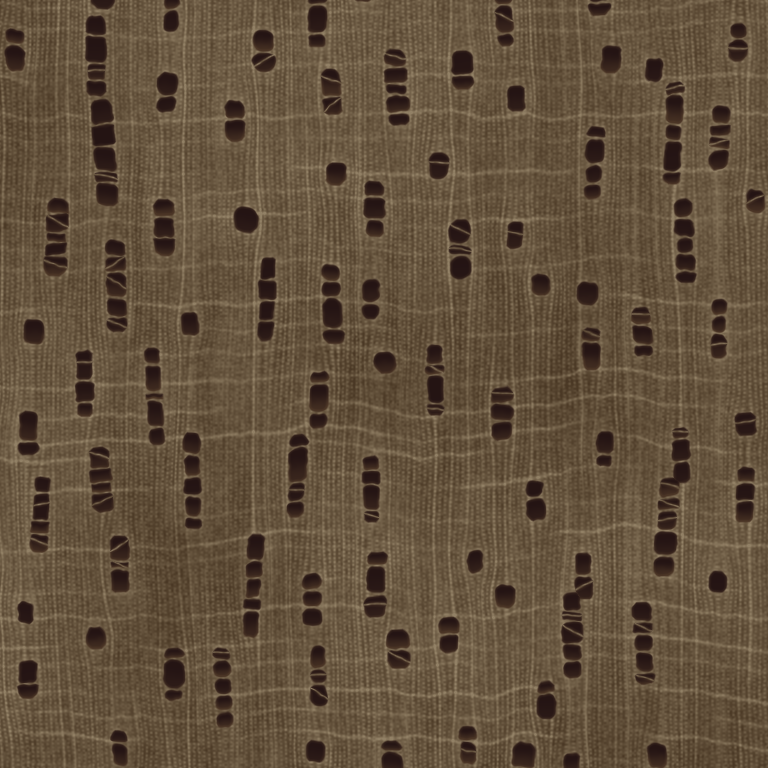
Give the GLSL for this texture, as a Shadertoy shader.

```glsl
// Cross section of hardwood: dark chains of vessels stacked vertically in brown tissue.
// Fine beaded fibre files and pale rays run upward and bend around the vessels,
// while thin broken bands of pale tissue cross them from side to side.

const vec3 WOOD_DARK  = vec3(0.325, 0.255, 0.175);
const vec3 WOOD_LIGHT = vec3(0.550, 0.482, 0.378);
const vec3 PORE_DEEP  = vec3(0.140, 0.078, 0.076);
const vec3 PORE_WARM  = vec3(0.290, 0.205, 0.145);
const vec2 PORE_GRID  = vec2(11.0, 8.0);   // vessel chains across and up
const float PORE_SHARE = 0.90;             // share of grid cells holding a chain
const int MAX_VESSELS = 5;
const float EDGE_BLUR = 0.0015;
const float FILE_FREQ = 145.0;             // fibre files across the canvas
const float BEAD_FREQ = 190.0;             // cells along one file
const float RAY_FREQ  = 42.0;
const float BAND_FREQ = 29.0;
const float TAU = 6.2831853;

float hash(vec2 p) {
    vec3 q = fract(p.xyx * vec3(0.1031, 0.1030, 0.0973));
    q += dot(q, q.yzx + 33.33);
    return fract((q.x + q.y) * q.z);
}

float noise(vec2 p) {
    vec2 i = floor(p), f = fract(p);
    f = f * f * (3.0 - 2.0 * f);
    vec2 e = vec2(0.0, 1.0);
    return mix(mix(hash(i), hash(i + e.yx), f.x),
               mix(hash(i + e.xy), hash(i + e.yy), f.x), f.y);
}

float roundBox(vec2 p, vec2 halfSize, float r) {
    vec2 q = abs(p) - halfSize + r;
    return length(max(q, 0.0)) + min(max(q.x, q.y), 0.0) - r;
}

// Irregularly spaced pale lines, fading in and out along their length
float strands(float across, float along, float width, float seed) {
    float id = floor(across);
    float centre = 0.25 + 0.5 * hash(vec2(id, seed));
    float strength = 0.3 + 0.7 * hash(vec2(id, seed + 7.0));
    float fade = smoothstep(0.10, 0.65, noise(vec2(along, id * 3.7 + seed)));
    float d = (fract(across) - centre) / width;
    return exp(-d * d) * strength * fade;
}

// Height of the k-th cross wall in a chain, from -0.5 to 0.5
float wallHeight(vec2 cell, int k, int count) {
    float shift = (k == 0 || k == count) ? 0.0 : 0.75 * (hash(cell * 3.0 + float(k) * 7.0) - 0.5);
    return (float(k) + shift) / float(count) - 0.5;
}

// Returns distance to the nearest vessel, its warm shade, and the sideways push on fibres
vec3 vessels(vec2 p) {
    float nearest = 1.0, shade = 0.0, push = 0.0;
    float column = floor(p.x * PORE_GRID.x);
    for (int i = -1; i <= 1; i++) {
        float cx = column + float(i);
        float stagger = hash(vec2(cx + 40.0, 91.0));
        float row = floor(p.y * PORE_GRID.y + stagger);
        for (int j = -1; j <= 1; j++) {
            vec2 place = vec2(cx, row + float(j));
            vec2 cell = place + 40.0;
            if (hash(cell + 3.1) > PORE_SHARE) continue;
            vec2 jitter = vec2(hash(cell + 11.0), hash(cell + 23.0)) - 0.5;
            vec2 centre = (place + 0.5 + jitter * vec2(0.65, 0.5) - vec2(0.0, stagger)) / PORE_GRID;
            int count = 1 + int(float(MAX_VESSELS) * hash(cell + 37.0));
            float n = float(count);
            float width = mix(0.0112, 0.0160, hash(cell + 41.0));
            float span = 0.012 + n * mix(0.018, 0.026, hash(cell + 43.0));
            float beading = mix(0.35, 0.9, hash(cell + 53.0));
            float wall = mix(0.0016, 0.0032, hash(cell + 59.0));
            vec2 c = p - centre;
            vec2 g = c / vec2(0.021, 0.55 * span + 0.012);
            push += 0.012 * g.x * exp(-dot(g, g));
            c.x -= (hash(cell + 47.0) - 0.5) * 0.14 * c.y;
            // Chains narrow slightly toward one end
            float taper = 1.0 + (hash(cell + 61.0) - 0.5) * 0.5 * c.y / span;
            float body = roundBox(c, vec2(width * taper, 0.5 * span), 0.95 * width * taper);
            for (int k = 0; k < MAX_VESSELS; k++) {
                if (k >= count) break;
                vec2 key = cell * 5.0 + float(k) * 17.0;
                float low = wallHeight(cell, k, count) * span;
                float high = wallHeight(cell, k + 1, count) * span;
                vec2 halfSize = vec2(width * mix(0.80, 1.05, hash(key + 2.0)), 0.5 * (high - low - wall));
                vec2 q = c - vec2(0.0, 0.5 * (low + high));
                // Walls tilt and sag a little
                q.y += (hash(key + 6.0) - 0.5) * 0.3 * q.x + 9.0 * q.x * q.x * (hash(key + 9.0) - 0.5);
                float d = max(body, roundBox(q, halfSize, beading * min(halfSize.x, halfSize.y)));
                // Thin membrane across some vessels
                float tilt = (hash(key + 5.0) - 0.5) * 1.3;
                if (hash(key + 8.0) < 0.25) d = max(d, 0.0010 - abs(q.y - tilt * q.x - 0.2 * halfSize.y));
                if (d < nearest) {
                    nearest = d;
                    shade = 0.85 * hash(key + 13.0) * smoothstep(0.6, -0.9, q.y / halfSize.y);
                }
            }
        }
    }
    return vec3(nearest, shade, push);
}

void mainImage(out vec4 fragColor, in vec2 fragCoord) {
    vec2 p = fragCoord / iResolution.y;
    vec2 wobble = vec2(noise(p * 130.0), noise(p * 130.0 + 50.0)) - 0.5;
    vec3 pore = vessels(p + wobble * 0.0022);

    // Fibre coordinates, bent by slow waves and by the vessels
    float u = p.x - pore.z + 0.018 * noise(p * vec2(2.0, 3.0)) + 0.006 * noise(p * vec2(7.0, 10.0));
    float v = p.y + 0.034 * noise(p * vec2(5.0, 3.0)) + 0.012 * noise(p * vec2(22.0, 7.0));
    v += 0.004 * noise(p * vec2(70.0, 15.0));

    // Beaded files, softened where the canvas is too small to show them
    float fileRow = u * FILE_FREQ;
    float stripe = -cos(TAU * fileRow);
    float bead = cos(TAU * (p.y * BEAD_FREQ + hash(vec2(floor(fileRow), 5.0))));
    float detail = 1.0 - smoothstep(0.4, 0.6, BEAD_FREQ / iResolution.y);
    float clarity = 0.5 + noise(p * vec2(25.0, 18.0));

    float tone = 0.245 + 0.30 * (noise(p * 4.0 + 9.0) - 0.5) + 0.20 * (noise(p * vec2(45.0, 14.0)) - 0.5);
    tone += clarity * detail * (0.12 * stripe + 0.14 * (0.5 + 0.5 * stripe) * bead);
    tone += 0.36 * (noise(p * vec2(330.0, 260.0)) - 0.5);
    tone += 0.52 * strands(u * RAY_FREQ, p.y * 4.0, 0.08, 1.0);
    tone += 0.28 * strands(u * RAY_FREQ * 1.7 + 0.4, p.y * 6.0, 0.12, 2.0);
    tone += 0.52 * strands(v * BAND_FREQ, p.x * 9.0, 0.075, 3.0);
    tone += 0.34 * exp(-max(pore.x, 0.0) / 0.0048);   // pale sheath around vessels
    vec3 wood = mix(WOOD_DARK, WOOD_LIGHT, clamp(tone, -0.15, 1.1));

    float rim = 1.0 - smoothstep(0.0, 0.0045, -pore.x);
    vec3 hollow = mix(PORE_DEEP, PORE_WARM, clamp(pore.y + 0.40 * rim, 0.0, 1.0));
    float blur = max(EDGE_BLUR, 0.7 / iResolution.y);
    float inside = 1.0 - smoothstep(-blur, blur, pore.x);
    fragColor = vec4(mix(wood, hollow, inside), 1.0);
}
```
